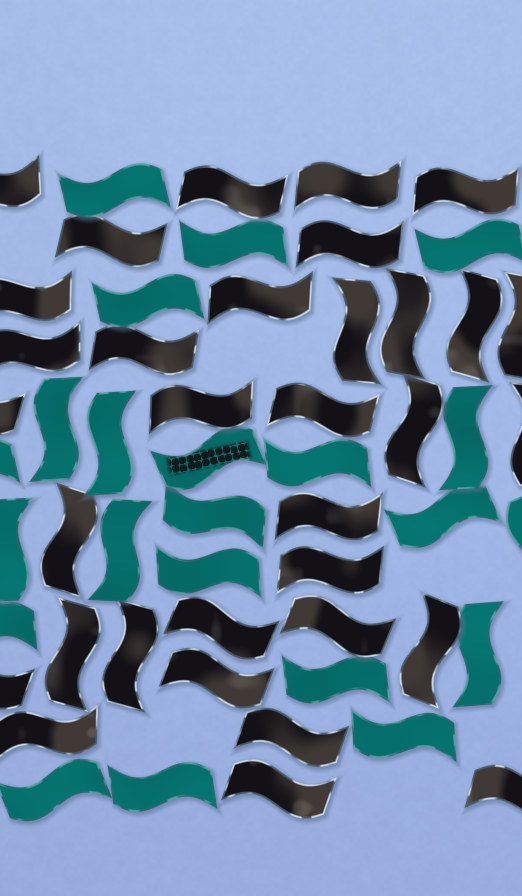
Give the GLSL for this pattern, as a WebGL 1 fragment shader.

```glsl
precision highp float;
// Wavy mirror and teal glass tiles scattered over pale lavender paper.
uniform vec2 u_resolution;

const float TAU = 6.28318;
const vec2 BLOCK = vec2(0.132, 0.122);   // each block holds a pair of tiles
const float FIELD_BOTTOM = 0.088;
const float ROWS = 6.0;
const vec2 TILE_HALF = vec2(0.058, 0.0192);
const float WAVE_HEIGHT = 0.0098;

const vec3 PAPER_LOW = vec3(0.60, 0.685, 0.875);
const vec3 PAPER_HIGH = vec3(0.65, 0.74, 0.915);
const vec3 SHADOW = vec3(0.35, 0.43, 0.57);
const vec3 TEAL = vec3(0.02, 0.43, 0.415);
const vec3 MIRROR_BLACK = vec3(0.075, 0.065, 0.085);
const vec3 MIRROR_BROWN = vec3(0.25, 0.225, 0.21);
const vec3 EDGE_DARK = vec3(0.30, 0.37, 0.44);
const vec3 EDGE_GLINT = vec3(0.82, 0.88, 0.94);

float hash(vec2 p) {
    return fract(sin(dot(p, vec2(127.1, 311.7))) * 43758.5453);
}

float noise(vec2 p) {
    vec2 i = floor(p), f = fract(p);
    f = f * f * (3.0 - 2.0 * f);
    return mix(mix(hash(i), hash(i + vec2(1.0, 0.0)), f.x),
               mix(hash(i + vec2(0.0, 1.0)), hash(i + 1.0), f.x), f.y);
}

vec2 rotate(vec2 p, float a) {
    float c = cos(a), s = sin(a);
    return vec2(c * p.x + s * p.y, c * p.y - s * p.x);
}

float cover(float d, float px) {
    return 1.0 - smoothstep(-px, px, d);
}

// Distance to a one-period wavy strip; handed is +1 or -1.
float waveTile(vec2 p, float handed) {
    float k = TAU / (2.0 * TILE_HALF.x);
    float dy = p.y - handed * WAVE_HEIGHT * -sin(k * p.x);
    float slope = WAVE_HEIGHT * k * cos(k * p.x);
    float side = (abs(dy) - TILE_HALF.y) / sqrt(1.0 + slope * slope);
    float end = abs(p.x - 0.22 * handed * dy) - TILE_HALF.x;
    return max(side, end);
}

vec3 paper(vec2 p) {
    vec3 c = mix(PAPER_LOW, PAPER_HIGH, smoothstep(0.0, 0.9, p.y));
    float grain = noise(p * 260.0) + noise(p * 90.0) - 1.0;
    return c * (0.985 + 0.03 * noise(p * 4.0)) + 0.012 * grain;
}

vec3 mirrorFace(vec2 p, vec2 local, float seed) {
    float room = noise(p * vec2(24.0, 17.0) + seed * 40.0);
    float fade = local.x / TILE_HALF.x * (seed - 0.5) * 0.9;
    vec3 c = mix(MIRROR_BLACK, MIRROR_BROWN, smoothstep(0.42, 0.78, room + fade));
    float lamp = smoothstep(0.80, 0.95, noise(p * 38.0 + seed * 91.0));
    return c + lamp * vec3(0.10, 0.10, 0.09);
}

// Cluster of small dark bubbles along the middle of a tile.
float bubbles(vec2 local, float px) {
    vec2 g = local / 0.0085;
    vec2 id = floor(g);
    vec2 jitter = vec2(hash(id), hash(id + 7.3)) - 0.5;
    float d = (length(fract(g) - 0.5 - 0.3 * jitter) - 0.52) * 0.0085;
    float band = smoothstep(0.012, 0.008, 0.0) + cover(abs(local.y) - 0.010, 0.003);
    return min(band, 1.0) * cover(d, px) * cover(abs(local.x) - 0.046, 0.004)
        * cover(abs(local.y) - 0.012, 0.003);
}

// Paints one tile, with its shadow and glass edge, over the colour below.
vec3 paintTile(vec3 below, vec2 p, vec2 centre, float angle, float seed,
               bool teal, bool flaked, float px) {
    float handed = teal ? -1.0 : 1.0;
    vec2 local = rotate(p - centre, angle);
    vec2 shadowAt = rotate(p - centre - vec2(0.0018, -0.0024), angle);
    float d = waveTile(local, handed);
    float shade = 1.0 - smoothstep(-0.002, 0.006, waveTile(shadowAt, handed));
    vec3 c = mix(below, SHADOW, 0.55 * shade);

    vec3 face = mirrorFace(p, local, seed);
    if (teal) face = TEAL * (0.94 + 0.14 * noise(p * 15.0 + seed));
    if (flaked) face = mix(face, MIRROR_BLACK, 0.9 * bubbles(local, px));
    float glint = smoothstep(0.42, 0.72, noise(p * 95.0 + seed * 30.0));
    vec3 edge = mix(EDGE_DARK, EDGE_GLINT, glint);
    float rim = smoothstep(-0.0032, -0.0010, d) * (teal ? 0.4 : 0.95);
    return mix(c, mix(face, edge, rim), cover(d, px));
}

void main() {
    vec2 p = gl_FragCoord.xy / u_resolution.y;
    float px = 0.8 / u_resolution.y;
    vec3 color = paper(p);
    float homeRow = floor((p.y - FIELD_BOTTOM) / BLOCK.y);

    // Nearby blocks, each with two tiles lying side by side.
    for (int j = -1; j <= 1; j++) {
        float row = homeRow + float(j);
        if (row < 0.0 || row >= ROWS) continue;
        float shift = hash(vec2(row, 4.7));
        float homeColumn = floor(p.x / BLOCK.x - shift);
        for (int i = -1; i <= 1; i++) {
            vec2 id = vec2(homeColumn + float(i), row);
            vec2 middle = (id + vec2(0.5 + shift, 0.5)) * BLOCK + vec2(0.0, FIELD_BOTTOM);
            float turn = hash(id + 2.9) < 0.36 ? 0.25 * TAU : 0.0;
            turn += 0.44 * (hash(id + 8.1) - 0.5);
            for (int k = 0; k < 2; k++) {
                float slot = float(k);
                vec2 key = id * 2.0 + vec2(slot * 17.3, 5.2);
                float seed = hash(key);
                if (hash(key + 3.1) < (row < 1.0 ? 0.28 : 0.04)) continue;
                bool flaked = id == vec2(1.0, 3.0) && k == 0;
                bool teal = flaked || hash(key + 6.4) < 0.40;
                vec2 jitter = 0.008 * (vec2(hash(key + 1.7), hash(key + 9.2)) - 0.5);
                vec2 centre = middle + jitter + rotate(vec2(0.0, 0.061 * (slot - 0.5)), -turn);
                float angle = turn + 0.18 * (seed - 0.5);
                color = paintTile(color, p, centre, angle, seed, teal, flaked, px);
            }
        }
    }
    gl_FragColor = vec4(color, 1.0);
}
```
